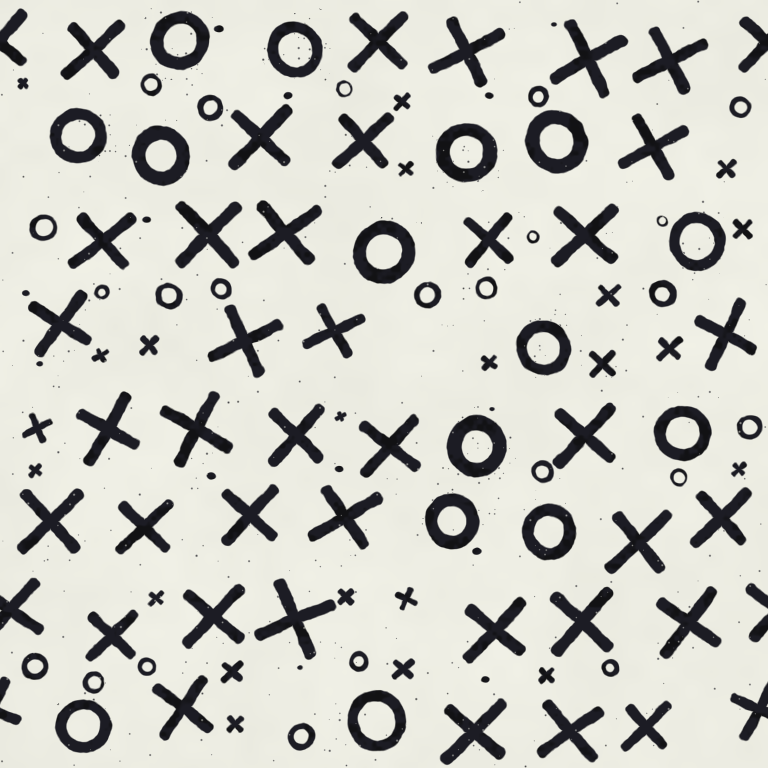
Write a Shadertoy shader that draws this pattern.

```glsl
// Hand-inked crosses and rings scattered over warm off-white paper.
// Large marks sit on a jittered, staggered grid; small crosses, rings and dots
// fill whatever room is left between them. Noise roughens the ink and paper.

float hash(vec2 p) { return fract(sin(dot(p, vec2(127.1, 311.7))) * 43758.5453); }

vec2 hash2(vec2 p) { return vec2(hash(p), hash(p + 17.3)); }

float noise(vec2 p) {
    vec2 i = floor(p), f = fract(p);
    f = f * f * (3.0 - 2.0 * f);
    return mix(mix(hash(i), hash(i + vec2(1, 0)), f.x),
               mix(hash(i + vec2(0, 1)), hash(i + vec2(1, 1)), f.x), f.y);
}

vec2 rotate(vec2 p, float a) {
    return vec2(cos(a) * p.x + sin(a) * p.y, cos(a) * p.y - sin(a) * p.x);
}

// Brush stroke along x with softly rounded corners and a slight bow
float stroke(vec2 p, float halfLength, float halfWidth, float bow) {
    p.y += bow * p.x * p.x;
    float corner = halfWidth * 0.75;
    vec2 q = abs(p) - vec2(halfLength, halfWidth) + corner;
    return length(max(q, 0.0)) + min(max(q.x, q.y), 0.0) - corner;
}

float cross2(vec2 p, float size, vec2 id) {
    float tilt = hash(id + 3.1) - 0.5;
    tilt = 0.785 + 0.25 * tilt + 2.2 * tilt * tilt * tilt;
    float halfWidth = 0.0022 + 0.1 * size;
    vec2 vary = hash2(id + 5.7);
    float a = stroke(rotate(p, tilt), size, halfWidth, vary.x - 0.5);
    float b = stroke(rotate(p, tilt + 1.5 + 0.2 * vary.y),
                     size * (0.84 + 0.16 * vary.x), halfWidth, vary.y - 0.5);
    return min(a, b);
}

float ring(vec2 p, float size, vec2 id) {
    float halfWidth = size * (0.18 + 0.06 * hash(id + 8.3));
    p = rotate(p, 6.28 * hash(id + 2.9)) * vec2(1.0, 1.05);
    return abs(length(p) - size + halfWidth) - halfWidth;
}

// Sideways offset of a row of large marks, in cells
float rowShift(float row) {
    row = mod(row, 8.0);
    return 0.5 * mod(row, 2.0) + 0.35 * hash(vec2(row, 4.4));
}

// Large mark of a cell: centre, size (0 if empty), 1 for a ring
vec4 largeMark(vec2 cell) {
    vec2 id = mod(cell, 8.0);
    vec2 centre = cell + 0.5 + 0.3 * (hash2(id + 1.7) - 0.5);
    centre.x += rowShift(cell.y);
    float isRing = step(hash(id + 6.2), 0.27);
    float size = mix(0.042 + 0.015 * sqrt(hash(id + 9.1)), 0.036 + 0.007 * hash(id + 9.1), isRing);
    return vec4(centre / 8.0, size * step(0.1, hash(id + 12.6)), isRing);
}

vec2 largeCell(vec2 p, int k) {
    float row = floor(p.y * 8.0) + float(k / 3 - 1);
    return vec2(floor(p.x * 8.0 - rowShift(row)) + float(k % 3 - 1), row);
}

// Free distance from a point to the outlines around the large marks
float clearance(vec2 p) {
    float room = 0.1;
    for (int k = 0; k < 9; k++) {
        vec4 m = largeMark(largeCell(p, k));
        if (m.z > 0.0) room = min(room, length(p - m.xy) - m.z * mix(0.92, 1.0, m.w));
    }
    return room;
}

void mainImage(out vec4 fragColor, in vec2 fragCoord) {
    vec2 uv = fragCoord / iResolution.y;
    float soft = max(0.0013, 0.7 / iResolution.y);
    float d = 1.0, ringEdge = 1.0;

    // Large crosses and rings
    for (int k = 0; k < 9; k++) {
        vec2 cell = largeCell(uv, k), id = mod(cell, 8.0);
        vec4 m = largeMark(cell);
        if (m.z == 0.0) continue;
        vec2 p = uv - m.xy;
        d = min(d, m.w > 0.5 ? ring(p, m.z, id) : cross2(p, m.z, id));
        if (m.w > 0.5) ringEdge = min(ringEdge, length(p) - m.z);
    }

    // Small marks, sized to the gap they fall in
    for (int k = 0; k < 9; k++) {
        vec2 cell = floor(uv * 12.0) + vec2(k % 3 - 1, k / 3 - 1);
        vec2 id = mod(cell, 12.0) + 40.0;
        vec2 centre = (cell + 0.5 + 0.45 * (hash2(id) - 0.5)) / 12.0;
        vec2 p = uv - centre;
        if (length(p) > 0.04 || hash(id + 7.7) < 0.1) continue;
        float size = min(clearance(centre) - 0.007, 0.011 + 0.012 * hash(id + 4.9));
        if (size < 0.004) continue;
        if (size < 0.0075) d = min(d, length(p * vec2(1.0, 1.3)) - 0.8 * size);
        else d = min(d, hash(id + 2.2) < 0.5 ? ring(p, min(size, 0.018), id) : cross2(p, size, id));
    }

    // Rough edges
    d += 0.0022 * (noise(uv * 75.0) - 0.5) + 0.001 * (noise(uv * 230.0) - 0.5);
    float ink = 1.0 - smoothstep(-soft, soft, d);

    // Fine spatter, denser beside rings, and pale flecks within the ink
    vec2 grain = floor(uv * 150.0);
    float fleck = length(uv - (grain + 0.3 + 0.4 * hash2(grain)) / 150.0) - 0.0012 * hash(grain + 5.5);
    fleck = 1.0 - smoothstep(-soft, soft, fleck);
    float halo = smoothstep(0.03, 0.0, ringEdge) * smoothstep(0.5, 0.8, noise(uv * 14.0));
    float spatter = fleck * step(hash(grain + 9.9), 0.008 + 0.2 * halo);
    float gap = fleck * step(hash(grain + 3.3), 0.05);

    // Colours
    vec3 paper = vec3(0.93, 0.93, 0.89) + 0.018 * (noise(uv * 9.0) - 0.5) + 0.012 * (noise(uv * 40.0) - 0.5);
    float depth = smoothstep(0.25, 0.5, 0.6 * noise(uv * 45.0) + 0.4 * noise(uv * 160.0));
    vec3 inkColour = mix(vec3(0.07, 0.07, 0.08), vec3(0.11, 0.11, 0.14), depth);
    float cover = max(ink * (1.0 - 0.6 * gap), 0.8 * spatter * (1.0 - ink));
    fragColor = vec4(mix(paper, inkColour, cover), 1.0);
}
```
